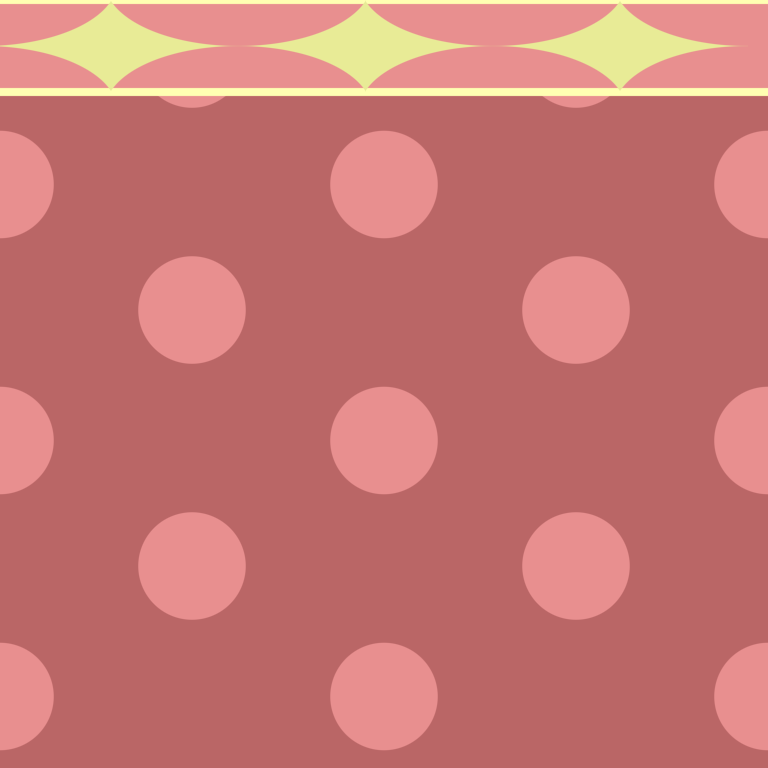
This pattern is drawn by a three.js fragment shader. Its source:

```glsl
varying vec2 vUv;

#define GROUND vec3(0.73, 0.40, 0.40)
#define PINK vec3(0.91, 0.56, 0.56)
#define LIME vec3(0.91, 0.92, 0.59)
#define CREAM vec3(1.0, 1.0, 0.70)
#define DOT_CELL vec2(0.5, 1.0 / 3.0)
#define DOT_RADIUS 0.07
#define BORDER_BOTTOM 0.875
#define STAR_COUNT 3.0
#define STAR_PITCH 0.3314
#define STAR_FIRST vec2(0.1445, 0.9401)
#define STAR_HALF_WIDTH 0.1654
#define EDGE 0.001

// Coverage of a shape whose signed distance is negative inside
float fill(float dist) {
  return 1.0 - smoothstep(-EDGE, EDGE, dist);
}

// Distance to the nearest dot of a grid passing through origin
float dotGrid(vec2 p, vec2 origin) {
  vec2 cell = (fract((p - origin) / DOT_CELL + 0.5) - 0.5) * DOT_CELL;
  return length(cell) - DOT_RADIUS;
}

// Approximate distance to an axis-aligned ellipse
float ellipse(vec2 p, vec2 radii) {
  float k = length(p / radii);
  return k * (k - 1.0) / length(p / (radii * radii));
}

// Row of four-pointed stars, each cut out by four elliptical arcs
float starRow(vec2 p) {
  p -= STAR_FIRST;
  float index = clamp(floor(p.x / STAR_PITCH + 0.5), 0.0, STAR_COUNT - 1.0);
  vec2 q = abs(p - vec2(index * STAR_PITCH, 0.0));
  vec2 radii = vec2(0.1734, 0.0837);
  float arc = ellipse(vec2(STAR_HALF_WIDTH, radii.y) - q, radii);
  return max(-arc, q.x - STAR_HALF_WIDTH);
}

void main() {
  // Two staggered grids of dots
  float dots = min(dotGrid(vUv, vec2(0.0, 0.0931)),
                   dotGrid(vUv, vec2(0.25, 0.2630)));
  vec3 color = mix(GROUND, PINK, fill(dots));

  // Border strip with a cream line along each edge
  color = mix(color, CREAM, fill(BORDER_BOTTOM - vUv.y));
  float strip = max(0.8854 - vUv.y, vUv.y - 0.9948);
  color = mix(color, PINK, fill(strip));

  // Stars lie over the strip only
  float stars = max(starRow(vUv), BORDER_BOTTOM - vUv.y);
  color = mix(color, LIME, fill(stars));

  gl_FragColor = vec4(color, 1.0);
}
```
